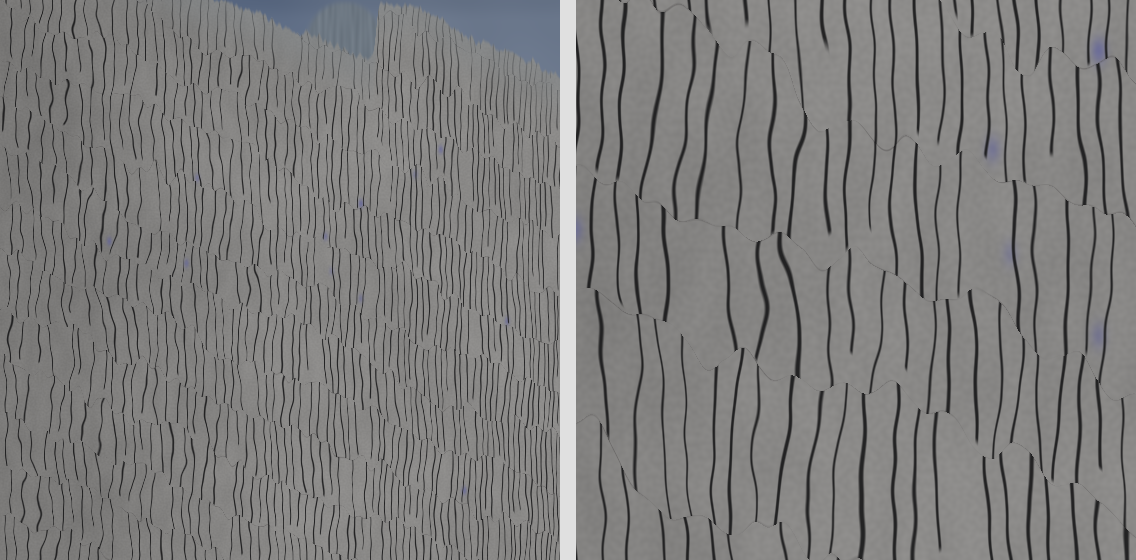
Left, the full canvas; right, a detail of the centre.
Write a Shadertoy shader that draws this texture.

```glsl
// A tall grey wall of shingled slats under a strip of blue sky.
// Dark vertical joints crowd together to the right, wander with gradient
// noise and jog sideways wherever a slanting course seam cuts them.

float hash(vec2 p) {
    vec3 q = fract(vec3(p.xyx) * 0.1031);
    q += dot(q, q.yzx + 33.33);
    return fract((q.x + q.y) * q.z);
}

vec2 gradientAt(vec2 cell) {
    float angle = 6.2832 * hash(cell);
    return vec2(cos(angle), sin(angle));
}

// Gradient noise, roughly -0.6 to 0.6
float noise(vec2 p) {
    vec2 i = floor(p), f = p - i;
    vec2 w = f * f * f * (f * (f * 6.0 - 15.0) + 10.0);
    float a = dot(gradientAt(i), f);
    float b = dot(gradientAt(i + vec2(1, 0)), f - vec2(1, 0));
    float c = dot(gradientAt(i + vec2(0, 1)), f - vec2(0, 1));
    float d = dot(gradientAt(i + 1.0), f - 1.0);
    return mix(mix(a, b, w.x), mix(c, d, w.x), w.y);
}

// Height of the roof line: a falling slope, a step up, a second slope
float roofHeight(float x) {
    float left = 1.0 - 0.39 * (x - 0.39);
    float right = 0.988 - 0.45 * max(x - 0.73, 0.0);
    float ragged = 0.008 * noise(vec2(x * 90.0, 3.5)) + 0.012 * noise(vec2(x * 24.0, 8.5));
    return mix(left, right, smoothstep(0.663, 0.68, x)) + ragged;
}

// Darkness of joints (x) and of course seams (y)
vec2 jointsAndSeams(vec2 p, float pixel) {
    float x = p.x;
    float course = (p.y + 0.43 * x) * 11.0 + 0.5 * noise(p * 6.0) + 0.3 * noise(vec2(x * 45.0, p.y * 9.0));
    float row = floor(course), f = course - row;

    // Column coordinate, denser to the right, shifted in every course
    float density = 44.0 + 36.0 * x + 32.0 * x * x * x;
    float u = 44.0 * x + 18.0 * x * x + 8.0 * x * x * x * x;
    u += 0.9 * noise(p * vec2(9.0, 7.0)) + 0.3 * noise(p * vec2(40.0, 30.0));
    u += 1.1 * noise(vec2(x * 6.0, row * 7.37));

    float soft = max(0.0007, 0.6 * pixel);
    float joint = 0.0;
    for (int i = -1; i <= 1; i++) {
        vec2 slat = vec2(floor(u) + float(i), row) + 40.0;
        float sway = mix(hash(slat), hash(slat + vec2(0, 1)), f) - 0.5;
        float dist = abs(u - (slat.x - 40.0) - 0.5 - 0.5 * sway) / density;
        float halfWidth = mix(0.0007, 0.0012, hash(slat + 17.3)) - 0.0002 * x;
        float shorten = 0.35 * pow(hash(slat + 51.7), 5.0);
        float ends = smoothstep(shorten - 0.03, shorten + 0.03, f + 0.03);
        float present = step(0.05, hash(slat + 83.1));
        float line = 1.0 - smoothstep(halfWidth - soft, halfWidth + soft, dist);
        joint = max(joint, line * ends * present);
    }

    float seamDist = min(f, 1.0 - f) / 11.0;
    float seam = 1.0 - smoothstep(0.0, 0.0005 + soft, seamDist);
    seam *= smoothstep(-0.25, 0.4, noise(vec2(x * 35.0, row * 3.7)));
    return vec2(joint, seam);
}

// Sparse violet smudges on the wall
float smudges(vec2 p) {
    float sum = 0.0;
    for (int i = 0; i < 11; i++) {
        vec2 key = vec2(float(i) * 3.7, 9.0);
        vec2 centre = vec2(hash(key), 0.08 + 0.68 * hash(key + 21.0));
        vec2 q = (p - centre) / vec2(0.0065, 0.011);
        sum += exp(-2.0 * dot(q, q)) * mix(0.4, 1.0, hash(key + 47.0));
    }
    return min(sum, 1.0);
}

void mainImage(out vec4 fragColor, in vec2 fragCoord) {
    vec2 p = fragCoord / iResolution.xy;
    float pixel = 1.0 / min(iResolution.x, iResolution.y);
    float grain = noise(p * 260.0);
    float streak = noise(p * vec2(150.0, 12.0));

    // Wall plaster: shaded at the left, paler to the right
    float tone = mix(0.475, 0.54, smoothstep(-0.05, 0.65, p.x));
    tone += 0.035 * noise(p * 5.0) + 0.025 * noise(p * vec2(45.0, 22.0)) + 0.025 * grain;
    vec3 wall = tone * vec3(1.008, 1.0, 0.988);
    wall = mix(wall, vec3(0.35, 0.36, 0.64), 0.6 * smudges(p));

    // Joints fade into haze close to the roof
    float roof = roofHeight(p.x);
    float haze = smoothstep(0.13, 0.0, roof - p.y);
    vec2 marks = jointsAndSeams(p, pixel);
    float upperRight = smoothstep(0.7, 1.0, p.x) * smoothstep(0.3, 0.9, p.y);
    float strength = 0.88 - 0.4 * haze - 0.15 * upperRight;
    wall = mix(wall, vec3(0.33, 0.32, 0.32), 0.45 * marks.y);
    wall = mix(wall, vec3(0.08, 0.08, 0.085), strength * marks.x);
    wall = mix(wall, vec3(0.49, 0.52, 0.54), 0.35 * haze * haze);

    // Sky with a rounded, streaky patch of mist in the notch
    vec3 sky = mix(vec3(0.36, 0.42, 0.52), vec3(0.42, 0.47, 0.55), smoothstep(0.38, 0.75, p.x));
    sky += 0.02 * noise(p * 9.0) - 0.03 * smoothstep(0.96, 1.0, p.y);
    float mist = smoothstep(0.075, 0.06, length((p - vec2(0.615, 0.925)) * vec2(1.0, 0.95)));
    vec3 mistColor = vec3(0.43, 0.47, 0.505) + 0.06 * streak;
    sky = mix(sky, mistColor, 0.85 * mist);

    float edge = 0.003 + pixel;
    float cover = smoothstep(-edge, edge, roof - p.y + 0.012 * streak);
    fragColor = vec4(mix(sky, wall, cover), 1.0);
}
```
